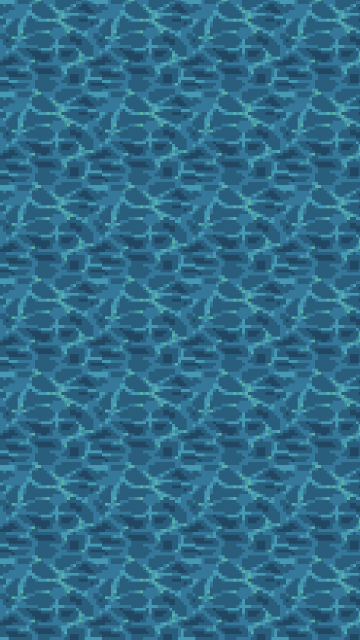
This texture is drawn by a WebGL 1 fragment shader. Its source:

```glsl
precision highp float;
uniform vec2 u_resolution;

const float BLOCKS_HIGH = 219.4;       // square blocks along the canvas height
const float TILE = 32.0;               // blocks per repeating tile
const vec2 RIPPLES = vec2(3.0, 6.0);   // ripple cells per tile

const vec3 DEEP = vec3(0.13, 0.28, 0.39);
const vec3 WATER = vec3(0.16, 0.37, 0.49);
const vec3 RIDGE = vec3(0.21, 0.47, 0.60);
const vec3 CREST = vec3(0.27, 0.60, 0.70);
const vec3 TEAL = vec3(0.25, 0.54, 0.57);
const vec3 GLINT = vec3(0.35, 0.69, 0.64);

vec2 hash2(vec2 p, float seed) {
  vec3 q = fract((p.xyx + seed) * vec3(0.1031, 0.1030, 0.0973));
  q += dot(q, q.yzx + 33.33);
  return fract((q.xx + q.yz) * q.zy);
}

// Pair of smooth value noises that repeat after "period" lattice steps
vec2 tiledNoise(vec2 p, float period, float seed) {
  vec2 i = floor(p);
  vec2 f = fract(p);
  f = f * f * (3.0 - 2.0 * f);
  vec2 a = mod(i, period);
  vec2 b = mod(i + 1.0, period);
  vec2 low = mix(hash2(a, seed), hash2(vec2(b.x, a.y), seed), f.x);
  vec2 high = mix(hash2(vec2(a.x, b.y), seed), hash2(b, seed), f.x);
  return mix(low, high, f.y);
}

// Gap between the two nearest ripple centres: zero on the ridges
float ridgeGap(vec2 p, vec2 period, float jitter) {
  vec2 cell = floor(p);
  float nearest = 9.0;
  float second = 9.0;
  for (int y = -1; y <= 1; y++) {
    for (int x = -1; x <= 1; x++) {
      vec2 c = cell + vec2(float(x), float(y));
      vec2 centre = c + 0.5 + jitter * (hash2(mod(c, period), 7.0) - 0.5);
      float d = distance(p, centre);
      second = min(second, max(nearest, d));
      nearest = min(nearest, d);
    }
  }
  return second - nearest;
}

vec3 waterBlock(vec2 block) {
  vec2 p = mod(block, TILE) + 0.5;

  // Bend the flat ripples into arches and slants
  vec2 broad = tiledNoise(p / 8.0, TILE / 8.0, 21.0) - 0.5;
  vec2 fine = tiledNoise(p / 4.0, TILE / 4.0, 43.0) - 0.5;
  vec2 bent = p + broad * vec2(4.0, 5.0) + fine * vec2(2.5, 1.6);
  float gap = ridgeGap(bent * RIPPLES / TILE, RIPPLES, 0.8);

  vec3 color = gap > 0.53 ? DEEP : (gap > 0.19 ? WATER : RIDGE);

  // Broken bright strands with a few single glints
  float lit = smoothstep(0.42, 0.72, tiledNoise(p / 4.0, TILE / 4.0, 65.0).x);
  if (gap < 0.15 * lit) {
    vec2 spark = hash2(mod(block, TILE), 87.0);
    color = CREST;
    if (spark.x > 0.78) color = spark.y > 0.5 ? GLINT : TEAL;
  }
  return color;
}

void main() {
  // Average nine samples so block borders stay smooth
  vec3 sum = vec3(0.0);
  for (int y = -1; y <= 1; y++) {
    for (int x = -1; x <= 1; x++) {
      vec2 offset = vec2(float(x), float(y)) / 3.0;
      vec2 uv = (gl_FragCoord.xy + offset) / u_resolution.y;
      sum += waterBlock(floor(uv * BLOCKS_HIGH));
    }
  }
  gl_FragColor = vec4(sum / 9.0, 1.0);
}
```
